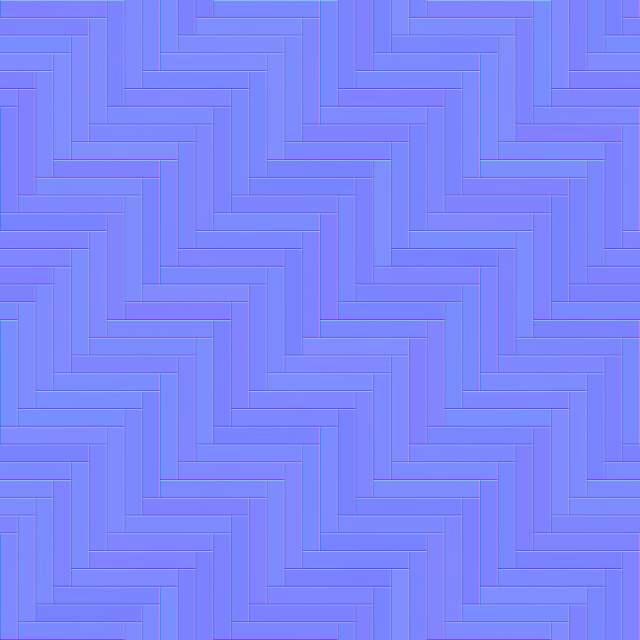
Reproduce this texture map procedurally as a Shadertoy shader.

```glsl
// Tangent-space normal map of a herringbone plank floor with bevelled seams.

const int REPEATS = 3;                // pattern repeats across and down
const int PLANK_LENGTH = 6;           // plank length in plank widths
const int PERIOD = 2 * PLANK_LENGTH;  // cells in one repeat
const int GRID = REPEATS * PERIOD;    // cells across the canvas
const int SAMPLES = 4;                // antialiasing samples per axis

const float BEVEL_INNER = 0.065;      // in plank widths
const float BEVEL_OUTER = 0.025;
const float BEVEL_SLOPE = 0.75;
const vec2 MEAN_TILT = vec2(-0.02, 0.06);
const vec2 TILT_RANGE = vec2(0.04, 0.055);
const vec2 GRAIN_FREQUENCY = vec2(0.7, 7.0);
const float GRAIN_STRENGTH = 0.025;

// Integer hash giving two values in 0..1
vec2 hash2(ivec2 p) {
    uvec2 v = uvec2(p) * 1664525u + 1013904223u;
    v.x += v.y * 1664525u;
    v.y += v.x * 1664525u;
    v ^= v >> 16u;
    v.x += v.y * 1664525u;
    v.y += v.x * 1664525u;
    v ^= v >> 16u;
    return vec2(v & 0xffffu) / 65535.0;
}

float valueNoise(vec2 p, ivec2 seed) {
    ivec2 i = ivec2(floor(p)) + seed;
    vec2 f = smoothstep(0.0, 1.0, fract(p));
    float low = mix(hash2(i).x, hash2(i + ivec2(1, 0)).x, f.x);
    float high = mix(hash2(i + ivec2(0, 1)).x, hash2(i + ivec2(1, 1)).x, f.x);
    return mix(low, high, f.y);
}

// Outward slope near both ends of each axis of a plank
vec2 bevel(vec2 p, vec2 size) {
    vec2 start = 1.0 - smoothstep(BEVEL_OUTER, BEVEL_INNER, p);
    vec2 end = 1.0 - smoothstep(BEVEL_OUTER, BEVEL_INNER, size - p);
    return BEVEL_SLOPE * (end - start);
}

// Surface normal at a point in cells, measured from the upper left
vec3 floorNormal(vec2 p) {
    ivec2 cell = ivec2(floor(p));
    int stepIndex = (cell.x + cell.y) % PERIOD;
    bool horizontal = stepIndex < PLANK_LENGTH;
    int along = stepIndex % PLANK_LENGTH;

    // Plank origin, and position measured from it
    ivec2 axis = horizontal ? ivec2(1, 0) : ivec2(0, 1);
    ivec2 origin = cell - along * axis;
    vec2 local = p - vec2(origin);
    vec2 size = vec2(1 + (PLANK_LENGTH - 1) * axis);
    ivec2 id = (origin + GRID) % GRID;

    // Bevels, with green pointing up the canvas
    vec2 slope = bevel(local, size) * vec2(1.0, -1.0);

    // Each plank leans a little differently
    vec2 variation = hash2(id * 2 + axis) * 2.0 - 1.0;
    slope += MEAN_TILT + TILT_RANGE * variation;

    // Fine grain runs lengthwise and tilts the surface crosswise
    vec2 grainPoint = (horizontal ? local : local.yx) * GRAIN_FREQUENCY;
    float grain = valueNoise(grainPoint, id * 97) - 0.5;
    slope += GRAIN_STRENGTH * grain * vec2(axis.yx);

    return normalize(vec3(slope, 1.0));
}

void mainImage(out vec4 fragColor, in vec2 fragCoord) {
    vec3 color = vec3(0.0);
    for (int y = 0; y < SAMPLES; y++) {
        for (int x = 0; x < SAMPLES; x++) {
            vec2 offset = (vec2(x, y) + 0.5) / float(SAMPLES) - 0.5;
            vec2 uv = (fragCoord + offset) / iResolution.xy;
            vec2 p = vec2(uv.x, 1.0 - uv.y) * float(GRID);
            color += 0.5 + 0.5 * floorNormal(p);
        }
    }
    fragColor = vec4(color / float(SAMPLES * SAMPLES), 1.0);
}
```
